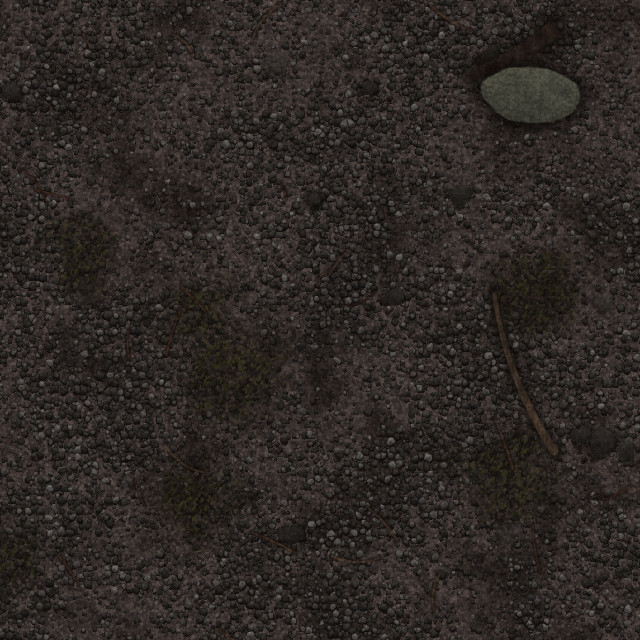
A WebGL 1 fragment shader for this texture:

```glsl
precision highp float;
// Dim trodden earth with scattered gravel, twigs, grass tufts and a half-buried rock.
uniform vec2 u_resolution;

const vec3 SOIL = vec3(0.218, 0.187, 0.177);
const vec3 SOIL_DARK = vec3(0.130, 0.108, 0.098);
const vec3 GAP = vec3(0.045, 0.032, 0.024);
const vec3 PEBBLE_DARK = vec3(0.150, 0.138, 0.130);
const vec3 PEBBLE_LIGHT = vec3(0.315, 0.300, 0.288);
const vec3 LITTER = vec3(0.088, 0.072, 0.050);
const vec3 GRASS = vec3(0.185, 0.190, 0.085);
const vec3 TWIG = vec3(0.270, 0.210, 0.165);
const vec3 BARK = vec3(0.160, 0.118, 0.095);
const vec3 RUST = vec3(0.225, 0.120, 0.085);
const vec3 ROCK = vec3(0.265, 0.265, 0.225);

float hash(vec2 p) {
  return fract(sin(dot(p, vec2(127.1, 311.7))) * 43758.54);
}

vec2 hash2(vec2 p) {
  return vec2(hash(p), hash(p + 19.7));
}

mat2 rotation(float a) {
  return mat2(cos(a), sin(a), -sin(a), cos(a));
}

// Layered sines, roughly -1 to 1.
float waves(vec2 p) {
  float sum = 0.0, amp = 0.5;
  for (int i = 0; i < 5; i++) {
    sum += amp * sin(p.x + 1.7 * sin(p.y * 0.9 + float(i)));
    p = rotation(1.1) * p * 1.8 + 2.3;
    amp *= 0.62;
  }
  return sum;
}

// Cellular noise: nearest distance, second distance, cell id, vertical offset.
vec4 cells(vec2 p) {
  vec2 base = floor(p), f = p - base;
  vec4 c = vec4(8.0, 8.0, 0.0, 0.0);
  for (int y = -1; y <= 1; y++) {
    for (int x = -1; x <= 1; x++) {
      vec2 g = vec2(float(x), float(y));
      vec2 offset = f - g - 0.1 - 0.8 * hash2(base + g);
      float d = length(offset);
      if (d < c.x) c = vec4(d, c.x, hash(base + g + 53.1), offset.y);
      else c.y = min(c.y, d);
    }
  }
  return c;
}

// Rounded stones lit from above; cover is the share of cells that hold one.
vec3 addPebbles(vec3 ground, vec2 uv, float scale, float cover) {
  vec2 p = uv * scale;
  vec4 c = cells(p + 0.12 * vec2(waves(p * 1.6), waves(p.yx * 1.6 + 4.0)));
  float present = smoothstep(-0.03, 0.03, cover - c.z);
  float tone = fract(c.z * 37.3), size = mix(0.28, 0.58, fract(c.z * 91.7));
  float edge = min(size - c.x, 0.5 * (c.y - c.x) - 0.05);
  float soft = 0.8 * scale / u_resolution.y;
  float shade = smoothstep(-0.3, 0.0, edge - 0.25 * c.w);
  ground = mix(ground, GAP, 0.8 * present * shade);
  vec3 stone = mix(PEBBLE_DARK, PEBBLE_LIGHT, tone * tone);
  stone *= 0.95 + 0.9 * c.w + 0.15 * waves(p * 5.0);
  return mix(ground, stone, present * smoothstep(-soft, soft, edge));
}

// Bent tapering stroke: distance to its outline, negative inside.
float stroke(vec2 p, vec2 a, vec2 b, float width, float bend) {
  vec2 axis = b - a;
  float len = length(axis);
  axis /= len;
  vec2 q = vec2(dot(p - a, axis), dot(p - a, vec2(-axis.y, axis.x)));
  float t = clamp(q.x / len, 0.0, 1.0);
  q.y += bend * len * t * (1.0 - t);
  return length(q - vec2(t * len, 0.0)) - width * (1.0 - 0.5 * t);
}

// Paints a shape with a soft shadow around it.
vec3 paint(vec3 ground, vec3 colour, float d, float shadow, float alpha) {
  float pixel = 1.0 / u_resolution.y;
  ground = mix(ground, GAP, 0.6 * alpha * (1.0 - smoothstep(0.0, shadow, d)));
  return mix(ground, colour, alpha * (1.0 - smoothstep(-pixel, pixel, d)));
}

void main() {
  vec2 uv = gl_FragCoord.xy / u_resolution.y;
  float patches = waves(uv * 11.0 + 1.0);
  vec4 grain = cells(uv * 210.0);

  // Soil with broad stains and fine grit
  float stain = waves(uv * 19.0 + 7.0) + 0.4 * waves(uv * 6.0);
  vec3 col = mix(SOIL_DARK, SOIL, smoothstep(-1.1, 0.2, stain));
  col *= 0.74 + 0.54 * grain.z + 0.3 * (0.5 - grain.x) + 0.12 * waves(uv * 160.0);

  // Gravel from fine to coarse
  float cover = smoothstep(-0.8, 0.8, patches);
  col = addPebbles(col, uv + 3.1, 135.0, 0.20 + 0.42 * cover);
  col = addPebbles(col, uv, 86.0, 0.06 + 0.54 * cover);
  col = addPebbles(col, uv + 5.3, 27.0, 0.012);

  // Grass tufts over dark litter
  float tuft = 0.0;
  for (int i = 0; i < 7; i++) {
    vec2 h = hash2(vec2(float(i), 4.0));
    vec2 away = uv - h + 0.025 * vec2(waves(uv * 40.0), waves(uv.yx * 40.0));
    tuft = max(tuft, 1.0 - length(away) / mix(0.05, 0.13, hash(h)));
  }
  vec4 blade = cells(rotation(0.5) * uv * vec2(190.0, 70.0) + 0.4 * waves(uv * 60.0));
  col = mix(col, LITTER * (0.4 + 1.2 * grain.z), 0.6 * smoothstep(0.0, 0.7, tuft));
  float blades = smoothstep(0.5, 0.15, blade.x) * step(0.55, blade.z);
  col = mix(col, GRASS * (0.4 + 0.7 * blade.z), 0.8 * blades * smoothstep(0.1, 0.8, tuft));

  // Loose twigs and rusty leaf scraps
  for (int i = 0; i < 24; i++) {
    vec2 seed = vec2(float(i), 9.0), start = hash2(seed);
    float kind = hash(seed + 3.0), len = mix(0.025, 0.085, hash(seed + 5.0));
    vec2 end = start + rotation(6.283 * hash(seed + 7.0)) * vec2(len, 0.0);
    float d = stroke(uv, start, end, mix(0.0012, 0.0028, kind), kind - 0.5);
    col = paint(col, mix(RUST, TWIG, kind) * (0.7 + 0.5 * grain.z), d, 0.004, 0.8);
  }

  // Long branch, bark root and half-buried rock
  float fibre = 0.85 + 0.25 * waves(uv * vec2(220.0, 60.0));
  float branch = stroke(uv, vec2(0.866, 0.295), vec2(0.772, 0.54), 0.0065, -0.22);
  col = paint(col, TWIG * fibre, branch, 0.012, 0.85);
  float root = stroke(uv, vec2(0.86, 0.95), vec2(0.74, 0.885), 0.014, -0.15);
  col = paint(col, BARK * fibre, root, 0.03, 0.8);
  vec2 r = rotation(0.08) * (uv - vec2(0.83, 0.852)) / vec2(0.076, 0.044);
  float dome = (length(r) - 1.0 + 0.06 * waves(r * 2.5)) * 0.044;
  vec3 rock = ROCK * (0.88 + 0.14 * r.y + 0.09 * waves(uv * 90.0) + 0.08 * grain.z);
  col = paint(col, rock, dome, 0.022, 1.0);

  // Grit dusted over everything
  col *= 0.88 + 0.32 * cells(uv * 260.0 + 8.0).z;

  gl_FragColor = vec4(col, 1.0);
}
```
